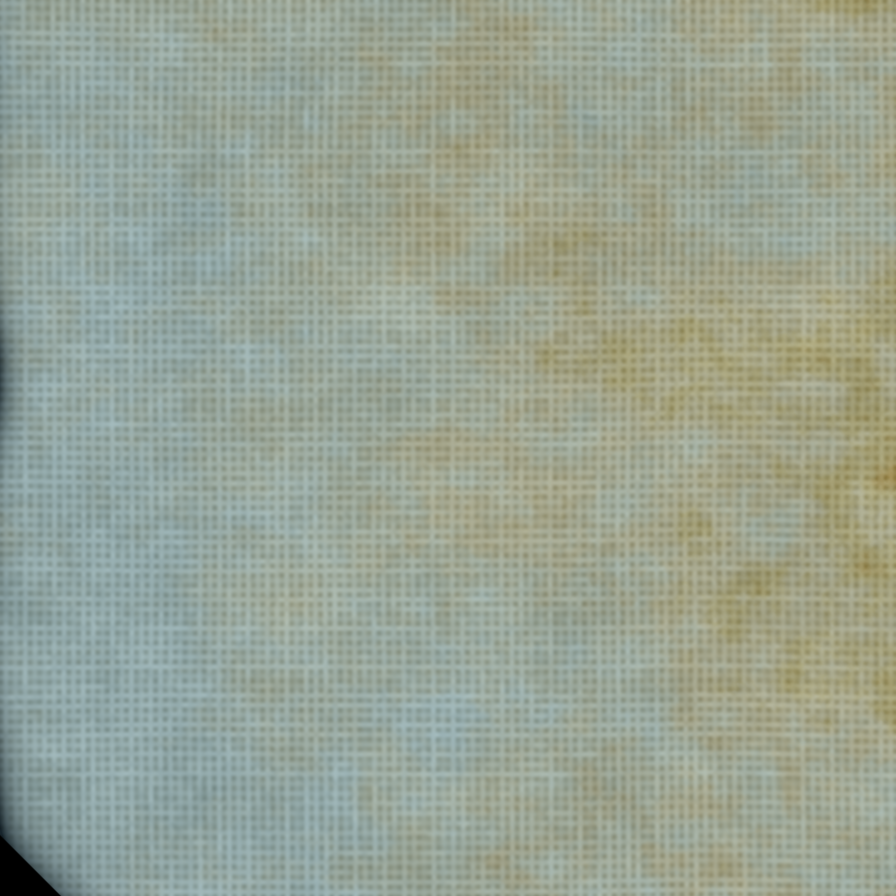
Give the GLSL for this texture, as a Shadertoy shader.

```glsl
#define THREADS 92.0
#define WEAVE_CONTRAST 0.105
#define BLOTCH_SCALE 6.0
#define BLOTCH_AMOUNT 0.8
#define MOTTLE_AMOUNT 0.55
#define CORNER_CUT 0.068
#define COOL vec3(0.56, 0.648, 0.65)
#define SAGE vec3(0.605, 0.65, 0.595)
#define TAN vec3(0.64, 0.64, 0.535)
#define OCHRE vec3(0.635, 0.615, 0.445)
#define RUST vec3(0.60, 0.51, 0.27)

float hash(vec2 p) {
    return fract(sin(dot(p, vec2(127.1, 311.7))) * 43758.5453);
}

float noise(vec2 p) {
    vec2 i = floor(p), f = fract(p);
    f = f * f * (3.0 - 2.0 * f);
    return mix(mix(hash(i), hash(i + vec2(1, 0)), f.x),
               mix(hash(i + vec2(0, 1)), hash(i + vec2(1, 1)), f.x), f.y);
}

float fbm(vec2 p) {
    float sum = 0.0, amp = 0.5;
    for (int i = 0; i < 5; i++) {
        sum += amp * noise(p);
        p = mat2(0.96, 0.28, -0.28, 0.96) * p * 2.03 + 7.3;
        amp *= 0.56;
    }
    return sum / 1.07;
}

// One family of parallel threads; strength drifts along each thread
float threads(float across, float along, float seed) {
    float id = floor(across);
    float strength = 0.25 + 0.45 * hash(vec2(id, seed))
                   + 0.5 * noise(vec2(id * 3.7 + seed, along * 0.4));
    return min(strength, 1.0) * (0.5 - 0.5 * cos(6.28318 * across));
}

// Light threads crossing over dark gaps
float weave(vec2 uv) {
    vec2 bend = vec2(noise(uv * 5.0), noise(uv * 5.0 + 31.0)) - 0.5;
    vec2 p = uv * THREADS + bend * 0.35;
    float warp = threads(p.x, p.y, 11.0);
    float weft = threads(p.y, p.x, 47.0);
    return 1.0 - (1.0 - warp) * (1.0 - weft);
}

// Cool cloth through tan to rusty stain
vec3 stainColor(float t) {
    vec3 c = mix(COOL, SAGE, smoothstep(0.05, 0.5, t));
    c = mix(c, TAN, smoothstep(0.42, 0.78, t));
    c = mix(c, OCHRE, smoothstep(0.72, 1.02, t));
    return mix(c, RUST, smoothstep(0.95, 1.4, t));
}

void mainImage(out vec4 fragColor, in vec2 fragCoord) {
    vec2 uv = fragCoord / iResolution.xy;
    float pixel = 1.0 / iResolution.y;

    // Warmth grows to the upper right, broken by blotches and mottling
    float blotch = fbm(uv * vec2(1.0, 1.1) * BLOTCH_SCALE + 3.0) - 0.5;
    float mottle = fbm(uv * vec2(26.0, 30.0)) - 0.5;
    float warmth = 0.06 + 0.62 * uv.x + 0.18 * uv.y
                 + BLOTCH_AMOUNT * blotch * (0.6 + 0.7 * uv.x)
                 + MOTTLE_AMOUNT * mottle * (0.7 + 0.6 * uv.x);
    vec3 color = stainColor(warmth);

    // Uneven light, woven relief and fine grain
    color += 0.07 * (fbm(uv * 9.0 + 60.0) - 0.5) - 0.07 * mottle;
    color += WEAVE_CONTRAST * (weave(uv) - 0.6) * vec3(0.9, 1.0, 1.2);
    color += 0.04 * (noise(uv * 150.0) - 0.5);

    // Shadow along the left border and around the cut corner
    float cut = (uv.x + uv.y - CORNER_CUT) * 0.7071;
    float bulge = exp(-pow((uv.y - 0.58) / 0.075, 2.0));
    float lowEdge = 1.0 - smoothstep(0.1, 0.28, uv.y);
    float shade = (0.12 + 0.55 * bulge + 0.35 * lowEdge) * exp(-uv.x / 0.013);
    shade += 0.5 * exp(-max(cut, 0.0) / 0.025);
    color *= 1.0 - min(shade, 0.85) * vec3(1.0, 0.93, 0.88);
    color *= smoothstep(-pixel, pixel, cut);

    fragColor = vec4(clamp(color, 0.0, 1.0), 1.0);
}
```
